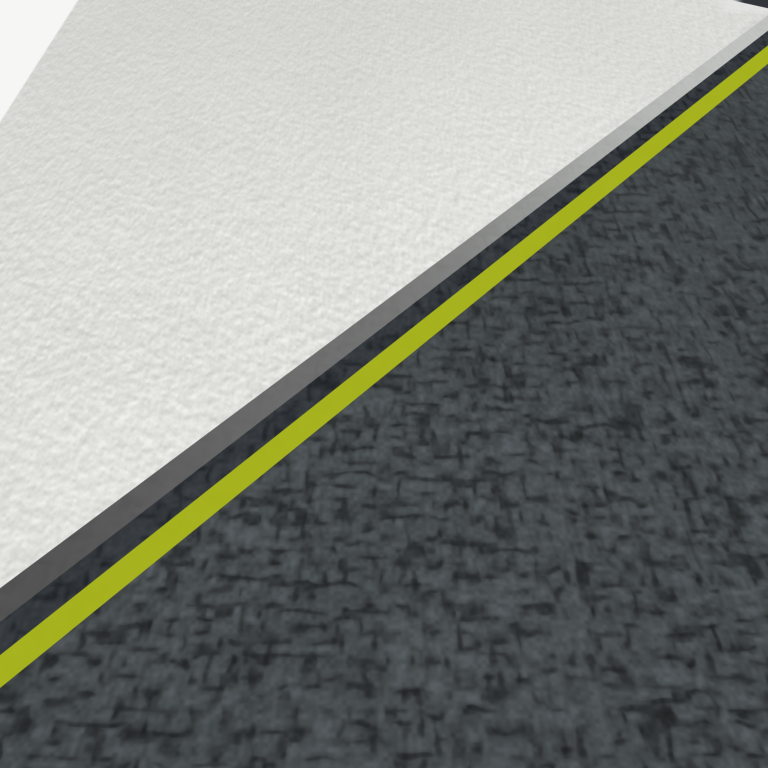
Reproduce this texture procedurally as a Shadertoy shader.

```glsl
// Pale and charcoal carpet divided by a grey bevel and a diagonal lime stripe.
#define PALE vec3(0.855, 0.855, 0.842)
#define CHARCOAL vec3(0.252, 0.270, 0.280)
#define LIME vec3(0.650, 0.700, 0.120)
#define GAP vec3(0.195, 0.212, 0.228)
#define PANEL vec3(0.965, 0.965, 0.960)
#define WEAVE_FREQ 112.0
#define FLECK_FREQ 120.0
#define WEAVE_CONTRAST 0.15
#define FLECK_CONTRAST 0.13
#define HORIZON 1.5

float hash(vec2 p) {
    return fract(sin(dot(p, vec2(127.1, 311.7))) * 43758.5453);
}

float noise(vec2 p) {
    vec2 i = floor(p), f = fract(p);
    f = f * f * (3.0 - 2.0 * f);
    return mix(mix(hash(i), hash(i + vec2(1, 0)), f.x),
               mix(hash(i + vec2(0, 1)), hash(i + vec2(1, 1)), f.x), f.y);
}

float fbm(vec2 p) {
    float sum = 0.0, amp = 0.5;
    for (int i = 0; i < 4; i++) {
        sum += amp * noise(p);
        p = mat2(1.6, 1.2, -1.2, 1.6) * p + 7.3;
        amp *= 0.5;
    }
    return sum / 0.9375;
}

// Coverage below a straight line given by its heights at the left and right edges
float below(vec2 p, float left, float right, float aa) {
    float slope = right - left;
    float d = (p.y - left - slope * p.x) / sqrt(1.0 + slope * slope);
    return 1.0 - smoothstep(-aa, aa, d);
}

// Short crossing threads with darker creases between them
float weave(vec2 q) {
    vec2 w = q + 0.7 * vec2(noise(q * 0.6), noise(q * 0.6 + 31.0));
    float across = noise(w * vec2(0.55, 1.25));
    float along = noise(w * vec2(1.25, 0.55) + 19.0);
    float creases = smoothstep(0.0, 0.4, min(across, along));
    return 0.5 * (across + along) - 0.5 + 0.45 * (creases - 0.75)
         + 0.35 * (noise(q * 2.1) - 0.5);
}

// Embossed fibres, lit from the upper left
float flecks(vec2 q) {
    vec2 w = mat2(0.9, 0.45, -0.45, 0.9) * q * vec2(0.8, 1.0);
    return fbm(w) - fbm(w + vec2(0.45, -0.35)) + 0.4 * (noise(q * 1.7) - 0.5);
}

void mainImage(out vec4 fragColor, in vec2 fragCoord) {
    vec2 p = fragCoord / iResolution.xy;
    float aa = 0.8 / iResolution.y;

    // Surface coordinates shrink evenly with distance
    float depth = HORIZON - p.y;
    vec2 q = vec2((p.x - 0.5) / depth, -log(depth)) + 3.0;

    // Pale carpet, brighter towards the seam and lower left
    float seamGlow = smoothstep(0.5, 0.0, p.y - 0.234 - 0.742 * p.x);
    vec3 pale = PALE + 0.025 * seamGlow - 0.025 * smoothstep(0.7, 1.0, p.y);
    pale += 0.025 * (fbm(p * 9.0) - 0.5);
    float fleckFade = mix(1.0, 0.55, smoothstep(0.5, 1.0, p.y));
    pale += FLECK_CONTRAST * fleckFade * flecks(q * FLECK_FREQ);

    // Charcoal carpet, with broad worn patches
    float threads = weave(q * WEAVE_FREQ);
    float threadFade = mix(1.0, 0.6, smoothstep(0.3, 0.95, p.y));
    vec3 charcoal = CHARCOAL + 0.035 * (fbm(p * 7.0 + 4.0) - 0.5);
    charcoal += WEAVE_CONTRAST * threadFade * threads * vec3(0.92, 1.0, 1.04);

    // Bevel brightens along its length
    float bevelTone = mix(0.325, 0.44, smoothstep(0.0, 0.5, p.x));
    bevelTone = mix(bevelTone, 0.76, smoothstep(0.42, 0.98, p.x));
    vec3 bevel = bevelTone * vec3(0.99, 1.0, 0.99) + 0.02 * threads;

    // Layers from the upper left to the lower right
    vec3 col = pale;
    float panelEdge = p.x - 0.102 + 0.64 * (1.0 - p.y)
                    - 0.03 * (1.0 - p.y) * (0.84 - p.y);
    col = mix(col, PANEL, 1.0 - smoothstep(-2.0 * aa, 2.0 * aa, panelEdge));
    float farRidge = smoothstep(0.93, 0.95, p.x) * smoothstep(0.978, 0.99, p.y);
    col = mix(col, vec3(0.90), 0.7 * farRidge);
    col = mix(col, bevel, below(p, 0.234, 0.980, aa));
    col = mix(col, GAP + 0.09 * threads, below(p, 0.190, 0.960, aa));
    col = mix(col, LIME + 0.015 * (fbm(p * 40.0) - 0.5), below(p, 0.147, 0.941, aa));
    col = mix(col, charcoal, below(p, 0.104, 0.917, aa));

    // Small shadow in the far corner
    float corner = smoothstep(-aa, aa, p.y - 0.997 + 0.22 * (p.x - 0.965));
    col = mix(col, GAP, corner * smoothstep(0.95, 0.97, p.x));

    fragColor = vec4(clamp(col, 0.0, 1.0), 1.0);
}
```
